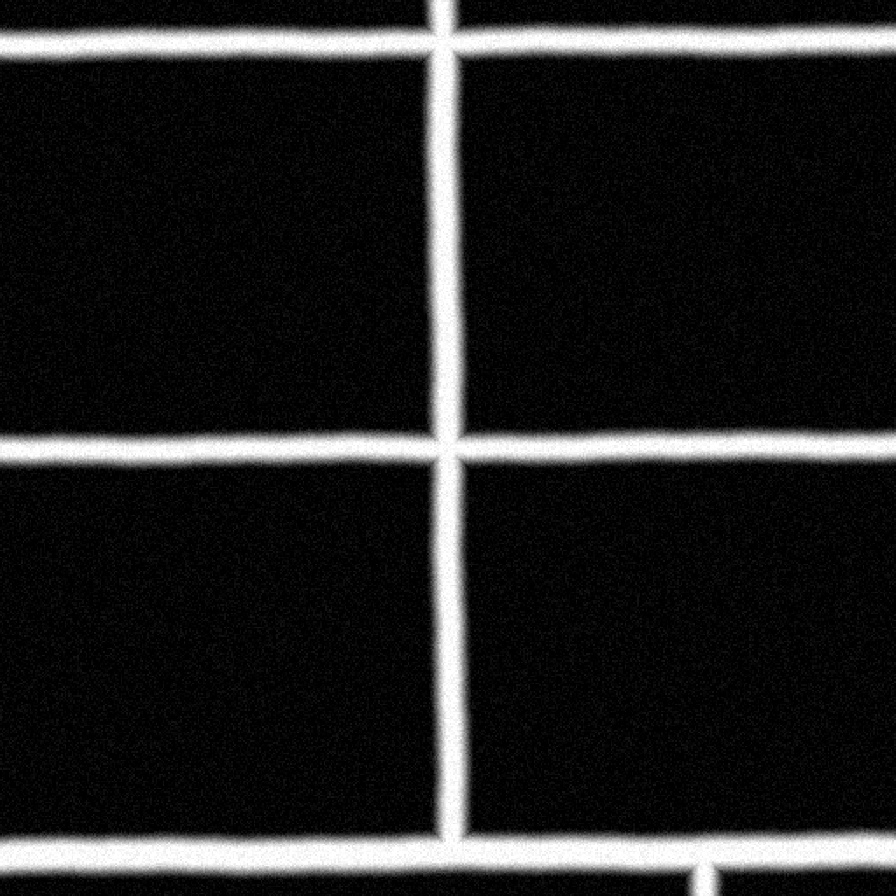
Give the GLSL for this pattern, as a Shadertoy shader.

```glsl
// Large dark tiles parted by soft white joints, slightly skewed and uneven.
// Joints are distances to repeated lines; each group of courses is staggered,
// layered sines bend the joints and a cellular hash adds fine grain.

#define COURSE_HEIGHT 0.453
#define COURSE_BASE 0.047
#define TILE_WIDTH 1.0
#define JOINT_X 0.4995
#define STAGGER 0.281
#define GROUP 3.0
#define SKEW vec2(0.0125, -0.0055)
#define BED_WIDTH 0.027
#define GROUP_BED_WIDTH 0.036
#define UPRIGHT_WIDTH 0.030
#define SOFTNESS 0.0105
#define GRAIN 0.085

float hash(vec2 p) {
    vec3 q = fract(p.xyx * 0.1031);
    q += dot(q, q.yzx + 33.33);
    return fract((q.x + q.y) * q.z);
}

// Slow bend plus a finer roughness along a joint
float wobble(float along, float seed) {
    float bend = 0.0011 * sin(along * 15.0 + seed * 2.3);
    float rough = 0.0006 * sin(along * 41.0 + seed * 4.1);
    return bend + rough + 0.0003 * sin(along * 113.0 + seed);
}

float joint(float distanceToLine, float width) {
    float halfWidth = 0.5 * width;
    return 1.0 - smoothstep(halfWidth - SOFTNESS, halfWidth + SOFTNESS, distanceToLine);
}

// Horizontal joints, thicker where the stagger changes
float bedJoint(vec2 p) {
    float line = floor((p.y - COURSE_BASE) / COURSE_HEIGHT + 0.5);
    float lineY = COURSE_BASE + line * COURSE_HEIGHT + wobble(p.x, line);
    float isGroupEdge = 1.0 - step(0.5, mod(line, GROUP));
    return joint(abs(p.y - lineY), mix(BED_WIDTH, GROUP_BED_WIDTH, isGroupEdge));
}

// Vertical joints, shifted sideways from group to group
float uprightJoint(vec2 p) {
    float course = floor((p.y - COURSE_BASE) / COURSE_HEIGHT);
    float shift = JOINT_X - STAGGER * floor(course / GROUP);
    float x = p.x - shift - wobble(p.y, 5.0);
    float d = abs(fract(x / TILE_WIDTH + 0.5) - 0.5) * TILE_WIDTH;
    return joint(d, UPRIGHT_WIDTH + 0.002 * sin(course * 2.1));
}

// Fine speckle on a grid fixed to the canvas, centred on zero
float grain(vec2 uv) {
    vec2 cell = floor(uv * 512.0);
    return hash(cell) + hash(cell + 71.0) - 1.0;
}

void mainImage(out vec4 fragColor, in vec2 fragCoord) {
    vec2 uv = fragCoord / iResolution.xy;
    vec2 p = uv + SKEW * (uv.yx - 0.5);

    float cover = max(bedJoint(p), uprightJoint(p));
    float shade = mix(0.005, 0.99, cover) + GRAIN * grain(uv);
    fragColor = vec4(vec3(clamp(shade, 0.0, 1.0)), 1.0);
}
```
